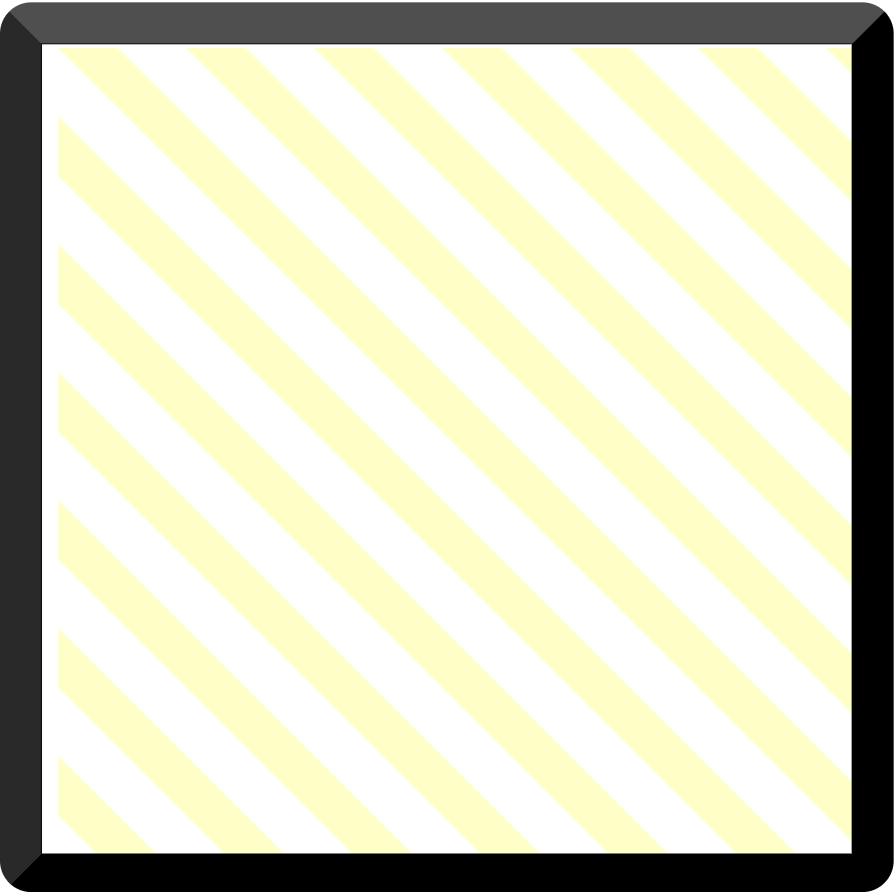
This pattern is drawn by a WebGL 1 fragment shader. Its source:

```glsl
precision highp float;
// Pale yellow diagonal stripes on white inside a rounded, bevelled dark frame.
uniform vec2 u_resolution;

// Signed distance to a box with rounded corners.
float roundedBox(vec2 p, vec2 center, vec2 halfSize, float radius) {
    vec2 q = abs(p - center) - halfSize + radius;
    return length(max(q, 0.0)) + min(max(q.x, q.y), 0.0) - radius;
}

// Coverage of the region where the distance is negative.
float cover(float dist, float softness) {
    return clamp(0.5 - dist / softness, 0.0, 1.0);
}

// Diagonal bands that fall to the right, clipped at the left and top margins.
vec3 stripedPanel(vec2 p, float px) {
    float period = 0.14284;
    float along = mod(p.x - p.y - 0.0447 + 0.5 * period, period) - 0.5 * period;
    float band = cover((abs(along) - 0.0334) * 0.7071, max(px, 0.0027));
    band *= cover(0.0651 - p.x, px) * cover(0.0534 - p.y, px);
    return mix(vec3(1.0), vec3(0.995, 1.0, 0.78), band);
}

// Four mitred faces: light top, dim left, black right and bottom.
vec3 bevelFrame(vec2 p, float px) {
    float left = 0.0469 - p.x;
    float top = 0.0495 - p.y;
    float right = p.x - 0.9505;
    float bottom = p.y - 0.9531;
    vec3 color = mix(vec3(0.0), vec3(0.16), cover(bottom - left, px));
    return mix(color, vec3(0.31), cover(max(left, right) - top, px));
}

void main() {
    // Canvas width is one unit, with y running downwards.
    vec2 uv = gl_FragCoord.xy / u_resolution;
    vec2 p = vec2(uv.x, (1.0 - uv.y) * 0.9961);
    float px = 1.0 / u_resolution.x;

    float outer = roundedBox(p, vec2(0.4987, 0.4994), vec2(0.4987, 0.4968), 0.035);
    float inner = roundedBox(p, vec2(0.4987, 0.5013), vec2(0.4518), 0.0);

    // Frame, with a thin dark lip around the opening.
    vec3 frame = bevelFrame(p, px) * (1.0 - 0.7 * cover(inner - 0.0013, px));
    vec3 color = mix(vec3(1.0), frame, cover(outer, px));
    color = mix(color, stripedPanel(p, px), cover(inner, px));
    gl_FragColor = vec4(color, 1.0);
}
```
